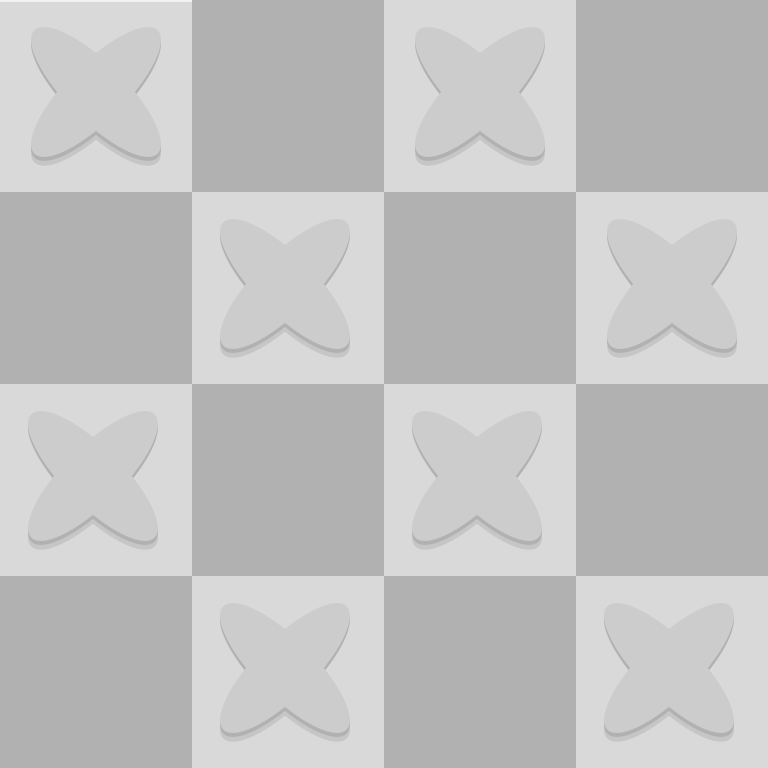
This pattern is drawn by a WebGL 2 fragment shader. Its source:

```glsl
#version 300 es
precision highp float;
// Grey four by four checkerboard with a raised four-lobed star on every light square.

uniform vec2 u_resolution;
out vec4 fragColor;

// Approximate signed distance to an ellipse with the given radii.
float ellipse(vec2 p, vec2 radii) {
    p = abs(p) + 1e-4;
    float k = length(p / radii);
    return k * (k - 1.0) / length(p / (radii * radii));
}

// Two ellipses crossed on the diagonals.
float star(vec2 p) {
    vec2 diagonal = vec2(p.x + p.y, p.y - p.x) * 0.70711;
    vec2 radii = vec2(0.454, 0.151);
    return min(ellipse(diagonal, radii), ellipse(diagonal.yx, radii));
}

float coverage(float dist, float pixel) {
    return clamp(0.5 - dist / pixel, 0.0, 1.0);
}

void main() {
    vec2 grid = 4.0 * gl_FragCoord.xy / u_resolution;
    float pixel = 4.0 / min(u_resolution.x, u_resolution.y);
    vec2 cell = floor(grid);
    vec2 local = fract(grid);

    // Checkerboard: the sign alternates across each smoothed cell edge.
    vec2 wave = 0.5 - abs(mod(grid + 0.5, 2.0) - 1.0);
    vec2 side = clamp(2.0 * wave / pixel, -1.0, 1.0);
    float light = 0.5 - 0.5 * side.x * side.y;
    float grey = mix(0.696, 0.852, light);

    if (mod(cell.x + cell.y, 2.0) > 0.5) {
        // Stars in the later cells sit slightly further right.
        float nudge = 0.016 * step(10.5, cell.x + 4.0 * cell.y);
        vec2 p = local - vec2(0.484 + nudge, 0.521);

        // Pale lower shadow, dark rim, then the face.
        float lowerHalf = coverage(p.y + 0.03, pixel);
        grey = mix(grey, 0.775, lowerHalf * coverage(star(p + vec2(0.0, 0.046)), pixel));
        grey = mix(grey, 0.695, coverage(star(p + vec2(0.0, 0.021)), pixel));
        grey = mix(grey, 0.8, coverage(star(p), pixel));
    }

    // Thin bright lip along the top of the upper left square.
    float lip = coverage(3.99 - grid.y, pixel) * step(grid.x, 1.0);
    grey = mix(grey, 0.95, lip);

    fragColor = vec4(vec3(grey), 1.0);
}
```
